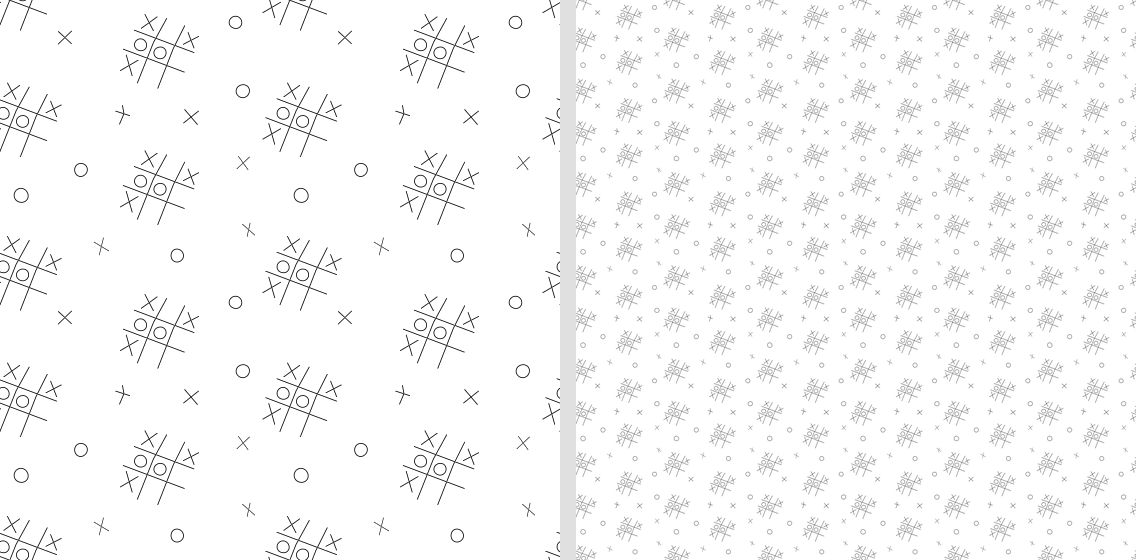
Left: one tile. Right: repeated 3 by 3.
A WebGL 1 fragment shader for this pattern:

```glsl
precision highp float;

uniform vec2 u_resolution;

const float REPEATS = 2.0;
const float TILE = 384.0;       // design units along one tile
const float LINE_WIDTH = 1.1;   // in design units
const vec3 PAPER = vec3(1.0);
const vec3 INK = vec3(0.0);

// Shortest offset from centre to p on the wrapping tile
vec2 wrapOffset(vec2 p, vec2 centre) {
  return mod(p - centre + 0.5 * TILE, TILE) - 0.5 * TILE;
}

float segment(vec2 p, vec2 a, vec2 b) {
  vec2 ab = b - a;
  vec2 ap = p - a;
  return length(ap - ab * clamp(dot(ap, ab) / dot(ab, ab), 0.0, 1.0));
}

// Stroke with a slight bend at the middle point
float bentStroke(vec2 p, vec2 a, vec2 middle, vec2 b) {
  return min(segment(p, a, middle), segment(p, middle, b));
}

// Two strokes through the origin, each given by its half arm
float crossMark(vec2 p, vec2 armA, vec2 armB) {
  return min(segment(p, -armA, armA), segment(p, -armB, armB));
}

// Circle outline with a small hand-drawn wobble
float ringMark(vec2 p, float radius, float phase) {
  float angle = atan(p.y, p.x + 0.0001);
  float wobble = 0.02 * sin(2.0 * angle + phase) + 0.012 * sin(3.0 * angle - phase);
  return abs(length(p) - radius * (1.0 + wobble));
}

// Ruled board with two rings and three crosses
float gameBoard(vec2 p) {
  float d = segment(p, vec2(-32.5, -28.5), vec2(48.8, 2.0));
  d = min(d, segment(p, vec2(-47.8, -2.5), vec2(35.5, 28.8)));
  d = min(d, bentStroke(p, vec2(11.5, -44.5), vec2(-6.5, -11.8), vec2(-28.5, 43.5)));
  d = min(d, bentStroke(p, vec2(36.2, -34.5), vec2(20.8, -3.8), vec2(-0.5, 50.8)));
  d = min(d, ringMark(p - vec2(-24.2, -8.5), 8.2, 0.5));
  d = min(d, ringMark(p - vec2(2.5, 2.5), 8.2, 2.0));
  d = min(d, crossMark(p - vec2(-12.4, -39.0), vec2(5.7, 11.0), vec2(10.7, -7.7)));
  d = min(d, crossMark(p - vec2(45.0, -14.7), vec2(4.0, 10.4), vec2(10.3, -5.3)));
  return min(d, crossMark(p - vec2(-39.8, 19.7), vec2(4.0, 14.0), vec2(12.0, -7.0)));
}

// Two columns of boards, each with its own vertical rhythm
float boards(vec2 p) {
  float d = TILE;
  for (int i = 0; i < 2; i++) {
    float row = float(i);
    d = min(d, gameBoard(wrapOffset(p, vec2(217.0, 70.0 + 187.0 * row))));
    d = min(d, gameBoard(wrapOffset(p, vec2(412.5, 164.0 + 210.5 * row))));
  }
  return d;
}

float looseRings(vec2 p) {
  float d = ringMark(wrapOffset(p, vec2(323.0, 30.7)), 8.5, 1.0);
  d = min(d, ringMark(wrapOffset(p, vec2(333.0, 125.0)), 9.0, 2.5));
  d = min(d, ringMark(wrapOffset(p, vec2(111.0, 233.0)), 8.8, 4.0));
  d = min(d, ringMark(wrapOffset(p, vec2(29.0, 268.0)), 9.6, 0.0));
  return min(d, ringMark(wrapOffset(p, vec2(243.0, 350.5)), 8.7, 5.0));
}

float boldCrosses(vec2 p) {
  float d = crossMark(wrapOffset(p, vec2(89.0, 51.5)), vec2(8.7, 8.0), vec2(9.0, -8.7));
  d = min(d, crossMark(wrapOffset(p, vec2(262.0, 160.5)), vec2(8.5, 10.0), vec2(10.0, -8.0)));
  vec2 q = wrapOffset(p, vec2(168.0, 157.0));
  d = min(d, bentStroke(q, vec2(0.0, -12.0), vec2(2.0, -1.0), vec2(-4.0, 13.0)));
  return min(d, segment(q, vec2(-9.0, -4.5), vec2(9.5, 1.5)));
}

float fineCrosses(vec2 p) {
  float d = crossMark(wrapOffset(p, vec2(333.5, 223.5)), vec2(6.5, 9.0), vec2(8.5, -8.0));
  d = min(d, crossMark(wrapOffset(p, vec2(139.0, 338.0)), vec2(10.0, 6.0), vec2(2.8, -11.5)));
  return min(d, crossMark(wrapOffset(p, vec2(341.0, 315.0)), vec2(8.3, 7.3), vec2(2.0, -9.0)));
}

// Share of a pixel covered by a line whose centre is at distance d
float coverage(float d, float width, float pixel) {
  float halfWidth = 0.5 * width;
  float overlap = min(d + 0.5 * pixel, halfWidth) - max(d - 0.5 * pixel, -halfWidth);
  return clamp(overlap / pixel, 0.0, 1.0);
}

void main() {
  vec2 uv = gl_FragCoord.xy / u_resolution;
  // Tile coordinates, with y running downwards
  vec2 p = fract(vec2(uv.x, 1.0 - uv.y) * REPEATS) * TILE;
  float pixel = REPEATS * TILE / min(u_resolution.x, u_resolution.y);

  float boldDistance = min(boards(p), min(looseRings(p), boldCrosses(p)));
  float ink = coverage(boldDistance, LINE_WIDTH, pixel);
  ink = max(ink, coverage(fineCrosses(p), 0.75 * LINE_WIDTH, pixel));

  gl_FragColor = vec4(mix(PAPER, INK, ink), 1.0);
}
```
